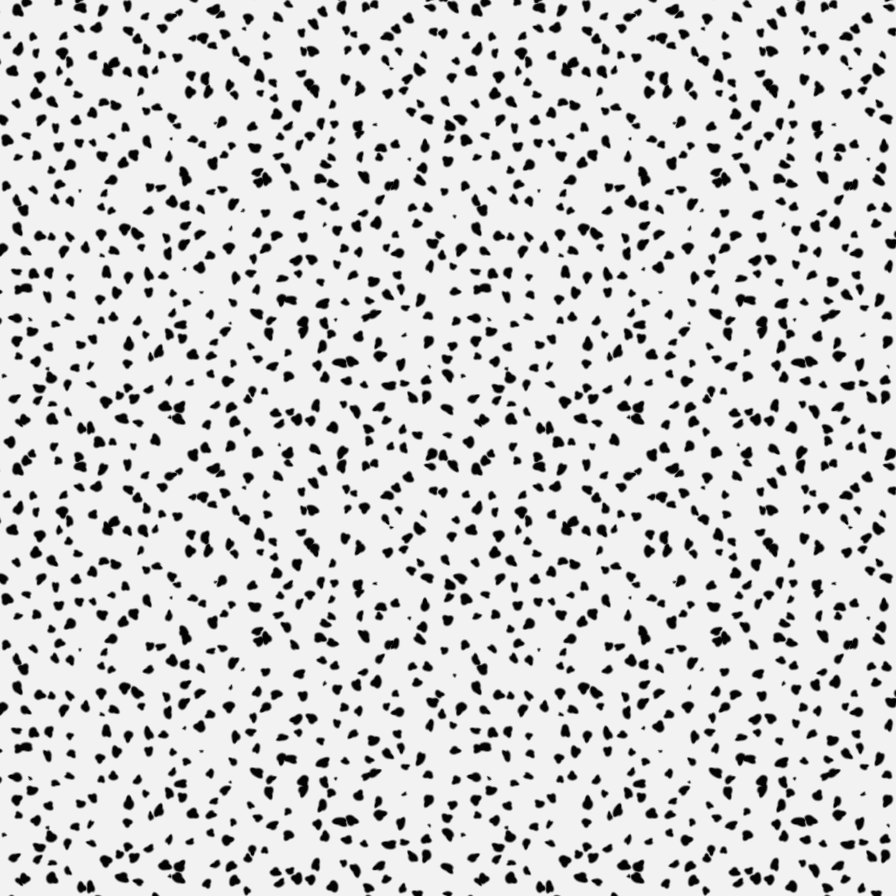
This pattern is drawn by a WebGL 2 fragment shader. Its source:

```glsl
#version 300 es
precision highp float;
// Small irregular black pebble spots scattered over a pale grey ground.

uniform vec2 u_resolution;
out vec4 outColor;

const vec3 GROUND = vec3(0.948);
const vec3 INK = vec3(0.015);
const float CELLS = 41.0;         // spots across the canvas
const float REPEAT = 21.0;        // cells before the scatter repeats
const float JITTER = 0.84;        // wander of a spot inside its cell
const float RADIUS_MIN = 0.0036;
const float RADIUS_MAX = 0.0064;
const float STRETCH_MAX = 1.32;   // long axis growth, short axis shrinks
const float LOBE = 0.13;          // unevenness of the outline
const float SPECK_SHARE = 0.04;   // share of spots that are tiny specks
const float SPECK_SCALE = 0.35;
const float SOFTNESS = 0.0018;    // half width of the blurred edge
const float TAU = 6.2831853;

// Integer hash: four random values in 0..1 per cell and seed.
vec4 hash4(vec2 cell, uint seed) {
    uvec4 v = uvec4(uvec2(cell), seed, seed + 7u) * 1664525u + 1013904223u;
    for (int i = 0; i < 2; i++) {
        v += v.yzxy * v.wxyz;
        v ^= v >> 16u;
    }
    return vec4(v >> 8u) / 16777216.0;
}

// Approximate distance to a tilted ellipse with a lumpy outline.
float pebble(vec2 p, float radius, float stretch, float angle, vec2 phase) {
    float c = cos(angle), s = sin(angle);
    vec2 q = mat2(c, -s, s, c) * p + 1e-5;
    vec2 axes = radius * vec2(stretch, 1.0 / stretch);
    vec2 unit = q / axes;
    float k = length(unit);
    float theta = atan(unit.y, unit.x);
    float outline = 1.0 + LOBE * cos(3.0 * theta + phase.x)
                  + 0.5 * LOBE * cos(4.0 * theta + phase.y);
    return k * (k - outline) / length(unit / axes);
}

// Distance to the nearest spot among the neighbouring cells.
float spots(vec2 uv) {
    vec2 home = floor(uv * CELLS);
    float nearest = 1.0;
    for (int y = -1; y <= 1; y++) {
        for (int x = -1; x <= 1; x++) {
            vec2 cell = home + vec2(x, y);
            vec2 id = mod(cell, REPEAT);
            vec4 place = hash4(id, 11u);
            vec4 shape = hash4(id, 53u);
            vec2 center = (cell + 0.5 + JITTER * (place.xy - 0.5)) / CELLS;
            float radius = mix(RADIUS_MIN, RADIUS_MAX, place.z);
            if (place.w < SPECK_SHARE) radius *= SPECK_SCALE;
            float stretch = mix(1.0, STRETCH_MAX, shape.x);
            float d = pebble(uv - center, radius, stretch,
                             TAU * shape.y, TAU * shape.zw);
            nearest = min(nearest, d);
        }
    }
    return nearest;
}

void main() {
    float side = min(u_resolution.x, u_resolution.y);
    vec2 uv = gl_FragCoord.xy / side;
    float edge = max(SOFTNESS, 0.7 / side);
    float ink = 1.0 - smoothstep(-edge, edge, spots(uv));
    outColor = vec4(mix(GROUND, INK, ink), 1.0);
}
```
